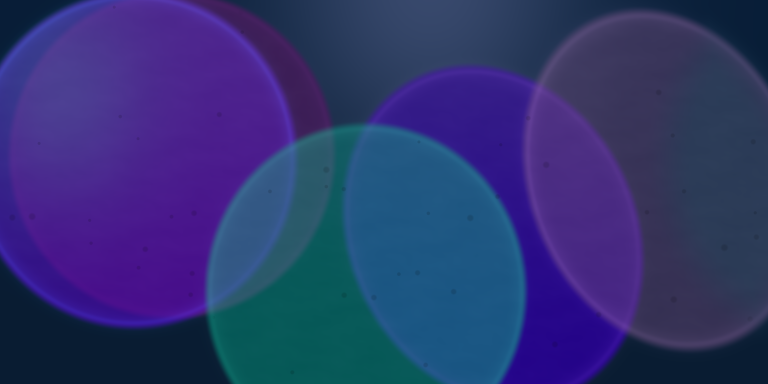
Write a WebGL 1 fragment shader that draws this background.

```glsl
precision highp float;
// Large translucent bokeh discs in violet, teal and mauve over a dark navy haze.
uniform vec2 u_resolution;

float hash(vec2 p) {
  return fract(sin(dot(p, vec2(127.1, 311.7))) * 43758.5);
}

// Soft round falloff, one at the centre
float glow(vec2 p, vec2 centre, vec2 size) {
  vec2 q = (p - centre) / size;
  return exp(-dot(q, q));
}

// Approximate signed distance to an ellipse leaning left by tilt
float ellipse(vec2 p, vec2 centre, vec2 radii, float tilt) {
  float c = cos(tilt), s = sin(tilt);
  vec2 q = p - centre;
  q = vec2(c * q.x + s * q.y, c * q.y - s * q.x);
  return (length(q / radii) - 1.0) * min(radii.x, radii.y);
}

// Lays a translucent disc with a thin inner rim over the base colour
vec3 layDisc(vec3 base, float d, vec3 tint, vec3 opacity, vec3 rim) {
  float cover = 1.0 - smoothstep(-0.010, 0.010, d);
  float fine = (d + 0.013) / 0.006;
  float wide = (d + 0.012) / 0.022;
  float edge = 0.5 * exp(-fine * fine) + 0.5 * exp(-wide * wide);
  return mix(base, tint, opacity * cover) + rim * edge;
}

// Sparse cellular dust: one small speck in a few of the cells
float specks(vec2 p, float scale) {
  vec2 cell = floor(p * scale);
  vec2 spot = 0.25 + 0.5 * vec2(hash(cell), hash(cell + 17.3));
  float size = 0.08 + 0.10 * hash(cell + 5.1);
  float dist = length(fract(p * scale) - spot);
  return step(0.86, hash(cell + 41.7)) * (1.0 - smoothstep(0.4 * size, size, dist));
}

// Layered sines, bent into faint diagonal streaks
float streaks(vec2 p) {
  float sum = 0.0;
  float gain = 0.5;
  for (int i = 0; i < 4; i++) {
    p = mat2(0.80, 0.60, -0.60, 0.80) * p * 1.7 + 1.3;
    sum += gain * sin(p.x + 1.5 * sin(p.y * 0.6));
    gain *= 0.65;
  }
  return sum;
}

void main() {
  vec2 p = gl_FragCoord.xy / u_resolution.y;
  p.x += 1.0 - 0.5 * u_resolution.x / u_resolution.y;
  float height = smoothstep(0.0, 1.0, p.y);

  // Disc outlines
  float violet = ellipse(p, vec2(0.349, 0.583), vec2(0.424, 0.437), 0.0);
  float plum = ellipse(p, vec2(0.448, 0.596), vec2(0.424, 0.424), 0.0);
  float teal = ellipse(p, vec2(0.953, 0.240), vec2(0.417, 0.437), 0.0);
  float indigo = ellipse(p, vec2(1.284, 0.388), vec2(0.374, 0.455), 0.454);
  float mauve = ellipse(p, vec2(1.732, 0.531), vec2(0.354, 0.456), 0.384);
  float veil = ellipse(p, vec2(2.10, 0.58), vec2(0.38, 0.45), 0.0);

  // Navy backdrop with a pale haze at the top
  vec3 colour = mix(vec3(0.035, 0.110, 0.195), vec3(0.030, 0.115, 0.215), height);
  colour += vec3(0.19, 0.17, 0.21) * glow(p, vec2(1.12, 1.05), vec2(0.42, 0.50));

  // Left pair
  colour = layDisc(colour, plum, vec3(0.26, 0.11, 0.35), vec3(0.86),
                   vec3(0.03, 0.01, 0.03));
  vec3 violetTint = mix(vec3(0.31, 0.03, 0.58), vec3(0.35, 0.15, 0.59), height);
  colour = layDisc(colour, violet, violetTint, vec3(0.60, 0.82, 0.86),
                   vec3(0.03, 0.06, 0.12));
  float leftHaze = glow(p, vec2(0.16, 0.74), vec2(0.22, 0.28));
  colour += vec3(0.0, 0.12, 0.02) * leftHaze * (1.0 - smoothstep(-0.02, 0.02, violet));

  // Right pair, the mauve disc crossed by a cooler veil
  vec3 indigoTint = mix(vec3(0.15, 0.01, 0.56), vec3(0.22, 0.12, 0.54), height);
  colour = layDisc(colour, indigo, indigoTint, vec3(0.94),
                   vec3(0.06, 0.04, 0.06));
  colour = layDisc(colour, mauve, vec3(0.43, 0.295, 0.49), vec3(0.45),
                   vec3(0.07, 0.05, 0.07));
  float cool = 1.0 - smoothstep(-0.09, 0.05, max(veil, mauve));
  colour = mix(colour, vec3(0.12, 0.28, 0.35), 0.45 * cool);

  // Teal disc in front lets more red through than green
  colour = layDisc(colour, teal, vec3(0.0, 0.385, 0.49), vec3(0.30, 0.87, 0.50),
                   vec3(0.02, 0.05, 0.04));

  // Dust and streaks only show inside the discs
  float nearest = min(min(min(violet, plum), min(teal, indigo)), mauve);
  float inside = 1.0 - smoothstep(-0.04, 0.0, nearest);
  colour *= 1.0 - 0.13 * inside * specks(p, 15.0);
  colour += 0.005 * inside * streaks(p * vec2(18.0, 32.0));

  gl_FragColor = vec4(clamp(colour, 0.0, 1.0), 1.0);
}
```
